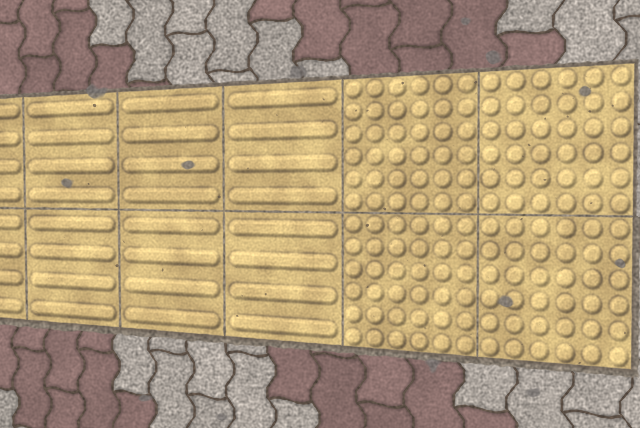
Give the GLSL for this texture, as a Shadertoy shader.

```glsl
// Yellow tactile paving, bars then domes, between zigzag red and grey pavers.

const vec3 YELLOW = vec3(0.88, 0.775, 0.53);
const vec3 OCHRE = vec3(0.76, 0.655, 0.45);
const vec3 GRIME = vec3(0.36, 0.31, 0.27);
const vec3 RED = vec3(0.56, 0.45, 0.435);
const vec3 STONE = vec3(0.68, 0.65, 0.62);
const vec3 MORTAR = vec3(0.55, 0.51, 0.46);
const float TAPER = 0.069;   // growth of a tile row along x

vec2 hash2(vec2 p) {
    p = vec2(dot(p, vec2(127.1, 311.7)), dot(p, vec2(269.5, 183.3)));
    return fract(sin(p) * 43758.55);
}

float gradientDot(vec2 cell, vec2 offset) {
    return dot(hash2(cell) * 2.0 - 1.0, offset);
}

float noise(vec2 p) {
    vec2 i = floor(p), f = fract(p);
    vec2 s = f * f * (3.0 - 2.0 * f), e = vec2(1, 0);
    float low = mix(gradientDot(i, f), gradientDot(i + e, f - e), s.x);
    float high = mix(gradientDot(i + e.yx, f - e.yx), gradientDot(i + 1.0, f - 1.0), s.x);
    return mix(low, high, s.y);
}

float fbm(vec2 p) {
    float sum = 0.0, gain = 1.0;
    for (int i = 0; i < 4; i++) {
        sum += gain * noise(p);
        p = p * 2.03 + 17.3;
        gain *= 0.55;
    }
    return sum;
}

float triangleWave(float t) {
    return abs(fract(t) - 0.5) * 4.0 - 1.0;
}

// Perspective map: tile column, tile row (down from the middle seam), row height
vec3 slabMap(vec2 p) {
    float rowHeight = 0.2578 + TAPER * p.x;
    float row = (1.0 - p.y - 0.486 - 0.0133 * p.x) / rowHeight;
    float x = p.x - row * (0.005 - 0.006 * p.x);
    float column = (3.819 - 1.0 / (0.2578 + TAPER * x)) / 0.2082;
    return vec3(column, row, rowHeight);
}

vec2 slabSize(float rowHeight) {
    return vec2(3.017 * rowHeight * rowHeight, rowHeight);
}

// Signed distance to the nearest raised bar or dome
float bumpDistance(vec2 p) {
    vec3 m = slabMap(p);
    vec2 size = slabSize(m.z), f = fract(m.xy);
    float radius = 0.061 * m.z;
    if (m.x >= 3.0) return length((fract(f * 6.0) - 0.5) * size / 6.0) - radius;
    vec2 q = vec2(f.x - 0.5, (fract(f.y * 4.0) - 0.5) / 4.0) * size;
    q.x = max(abs(q.x) - 0.455 * size.x + radius, 0.0);
    return length(q) - radius;
}

float bumpHeight(vec2 p) {
    return smoothstep(0.003, -0.009, bumpDistance(p));
}

vec3 slabColor(vec2 p, vec3 m) {
    float dirt = fbm(p * 13.0);
    float tone = hash2(floor(m.xy) + 3.0).x;
    vec3 color = mix(YELLOW, OCHRE, smoothstep(-0.4, 0.7, dirt + 0.35 * tone));
    float d = bumpDistance(p);
    float light = bumpHeight(p) - bumpHeight(p + vec2(-0.0035, 0.0045));
    color *= 1.0 + 0.06 * bumpHeight(p) + 0.32 * min(light, 0.3) + 0.18 * min(light, 0.0);
    // Grime settles around the foot of each bump
    float foot = exp(-pow((d - 0.001) / 0.0035, 2.0));
    color = mix(color, GRIME, foot * clamp(0.27 + 0.45 * dirt, 0.1, 0.6));
    color = mix(color, GRIME, 0.7 * smoothstep(0.44, 0.6, noise(p * 75.0 + 9.0)));
    return color * (1.0 + 0.16 * noise(p * 170.0));
}

// Interlocking pavers: columns per tile, first column, joint row, colour phase
vec3 paverColor(vec2 p, vec3 m, float rate, float start, float joint, float phase) {
    float c = rate * m.x + start;
    float w = (m.y + 0.0225 * c - joint) / 0.7;
    c += 0.1 * clamp(1.8 * triangleWave(2.0 * w + 0.15), -1.0, 1.0);
    float column = floor(c);
    w += 0.5 * mod(column, 2.0) + 0.025 * sin(6.2832 * c);
    float row = floor(w);
    vec2 size = vec2(slabSize(m.z).x / rate, 0.7 * m.z);
    vec2 edge = (0.5 - abs(fract(vec2(c, w)) - 0.5)) * size;
    float d = min(edge.x, edge.y) + 0.0025 * noise(p * 90.0);

    bool isRed = mod(column - row + phase, 8.0) < 4.0;
    float grain = noise(p * 155.0) + 0.6 * noise(p * 85.0 + 5.0);
    vec3 color = (isRed ? RED : STONE) * (1.0 + (isRed ? 0.2 : 0.42) * grain);
    color *= 0.93 + 0.12 * hash2(vec2(column, row)).x + 0.09 * fbm(p * 12.0);
    color *= mix(0.8, 1.0, smoothstep(0.002, 0.012, d));
    return mix(GRIME * (1.0 + 0.4 * grain), color, smoothstep(0.0012, 0.0045, d));
}

// Coverage of scattered worn patches with ragged outlines
float wornPatches(vec2 p, float aa) {
    float cover = 0.0;
    for (int i = 0; i < 13; i++) {
        vec2 seed = vec2(float(i), 4.7);
        vec2 center = hash2(seed) * vec2(1.5, 1.0);
        float radius = mix(0.005, 0.017, hash2(seed + 31.0).x);
        float d = length((p - center) * vec2(0.8, 1.1)) - radius + 0.016 * noise(p * 45.0);
        cover = max(cover, smoothstep(aa, -aa, d));
    }
    return cover;
}

void mainImage(out vec4 fragColor, in vec2 fragCoord) {
    vec2 p = fragCoord / iResolution.y;
    float aa = 1.0 / iResolution.y;
    vec3 m = slabMap(p);
    vec2 size = slabSize(m.z);

    vec3 color = m.y < 0.0 ? paverColor(p, m, 2.65, 0.0, -1.338, 1.0)
                           : paverColor(p, m, 2.74, 1.392, 1.636, -1.0);

    // Mortar bed around the tile strip
    float ragged = 0.006 * noise(p * 55.0);
    float strip = max((abs(m.y) - 1.0) * m.z, (m.x - 5.0) * size.x);
    float bedWidth = m.y > 0.0 ? 0.015 : 0.007;
    vec3 mortar = MORTAR * (0.94 + 0.45 * noise(p * 140.0) + 0.3 * noise(p * 60.0));
    color = mix(color, mortar, smoothstep(aa, -aa, strip - bedWidth + ragged));

    // Tiles, with dark thin joints between them
    vec2 edge = (0.5 - abs(fract(m.xy) - 0.5)) * size;
    float inset = min(edge.x, edge.y) + 0.3 * ragged;
    float inside = smoothstep(aa, -aa, strip);
    color = mix(color, mix(GRIME, mortar, 0.45), smoothstep(0.009, 0.0, abs(strip)) * 0.75);
    color = mix(color, slabColor(p, m), inside * smoothstep(0.0025 - aa, 0.0025 + aa, inset));

    vec3 worn = vec3(0.47, 0.45, 0.44) * (1.0 + 0.35 * noise(p * 150.0));
    color = mix(color, worn, 0.85 * wornPatches(p, 1.5 * aa));
    fragColor = vec4(clamp(color, 0.0, 1.0), 1.0);
}
```
